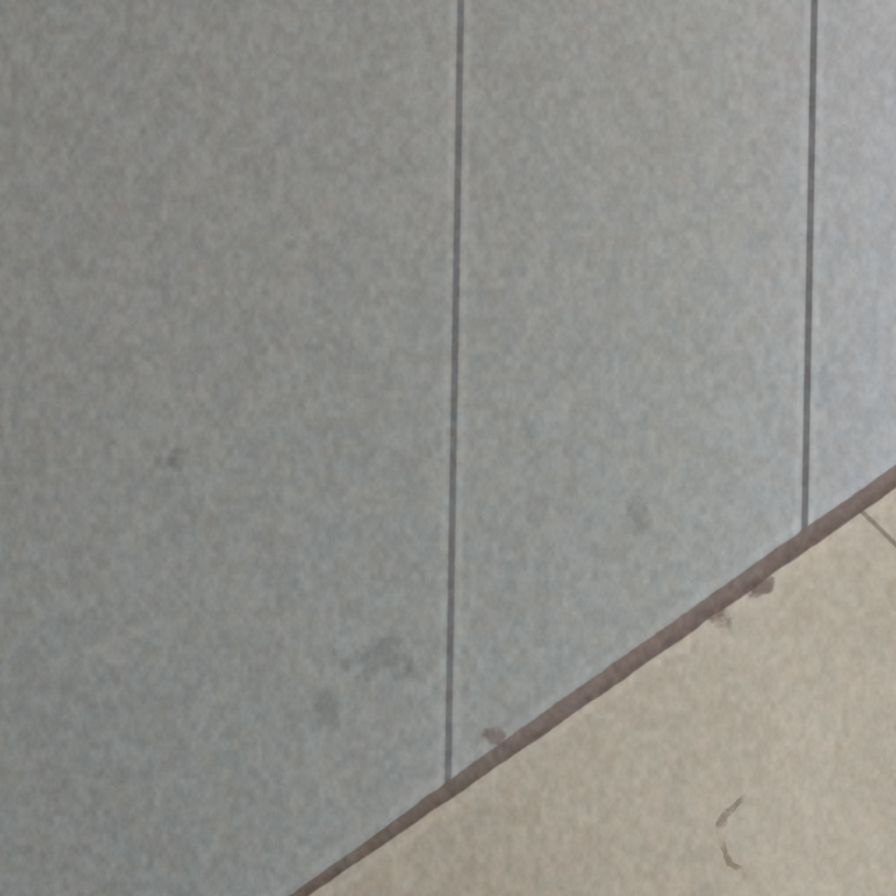
Write a three.js fragment shader that draws this texture.

```glsl
// Grey wall panels with thin vertical seams above a slanted brown joint and a beige floor.
varying vec2 vUv;

float hash(vec2 p) {
  vec3 q = fract(vec3(p.xyx) * 0.1031);
  q += dot(q, q.yzx + 33.33);
  return fract((q.x + q.y) * q.z);
}

float noise(vec2 p) {
  vec2 i = floor(p), f = fract(p);
  f = f * f * (3.0 - 2.0 * f);
  return mix(mix(hash(i), hash(i + vec2(1.0, 0.0)), f.x),
             mix(hash(i + vec2(0.0, 1.0)), hash(i + 1.0), f.x), f.y);
}

// Octaves of noise, centred on zero
float fbm(vec2 p) {
  float sum = 0.0, amp = 0.5;
  for (int i = 0; i < 4; i++) {
    sum += amp * (noise(p) - 0.5);
    p = p * 2.03 + 17.3;
    amp *= 0.5;
  }
  return sum;
}

// Soft-edged stroke of a given half width
float stroke(float d, float halfWidth) {
  return 1.0 - smoothstep(halfWidth - 0.0018, halfWidth + 0.0018, abs(d));
}

// Ragged elliptical stain
float stain(vec2 p, vec2 centre, vec2 size) {
  float r = length((p - centre) / size) + 2.0 * fbm(p * 70.0);
  return 1.0 - smoothstep(0.3, 1.2, r);
}

vec3 wallColour(vec2 p) {
  float light = 0.503 + 0.075 * p.x + 0.08 * p.x * p.x * p.x;
  light -= 0.015 * (1.0 - smoothstep(0.0, 0.4, length(p - vec2(0.1, 0.0))));
  vec3 cool = vec3(-0.006, 0.004, 0.008) * smoothstep(0.75, 0.1, p.y - 0.4 * p.x);
  vec3 col = light * vec3(1.0, 0.998, 0.972) + cool;
  col.b += 0.02 * smoothstep(0.75, 1.0, p.x);

  // Panel seams, leaning slightly, each with a pale rim
  float seamA = p.x - 0.5 - 0.0164 * (p.y - 0.13);
  float seamB = p.x - 0.898 - 0.0186 * (p.y - 0.41);
  float seam = abs(seamA) < abs(seamB) ? seamA : seamB;
  col += 0.03 * exp(-pow((abs(seam) - 0.009) / 0.004, 2.0));
  col = mix(col, vec3(0.40, 0.395, 0.40), 0.85 * stroke(seam, 0.0036));

  // Faint scuffs
  float scuff = stain(p, vec2(0.715, 0.418), vec2(0.012, 0.024));
  scuff += stain(p, vec2(0.195, 0.485), vec2(0.016, 0.012));
  scuff += stain(p, vec2(0.425, 0.265), vec2(0.05, 0.022));
  scuff += stain(p, vec2(0.365, 0.205), vec2(0.012, 0.022));
  return col - 0.055 * scuff;
}

vec3 floorColour(vec2 p) {
  vec3 col = mix(vec3(0.595, 0.565, 0.515), vec3(0.69, 0.66, 0.605),
                 smoothstep(0.35, 1.0, p.x + 0.15 * p.y));
  col += 0.04 * fbm(p * 9.0);

  // Tile joint at the far right
  float joint = (p.y - 0.43 + 0.97 * (p.x - 0.961)) / 1.39;
  col = mix(col, vec3(0.49, 0.44, 0.40), 0.75 * stroke(joint, 0.0025));

  // Broken curved scratch
  vec2 q = p - vec2(0.848, 0.068);
  float arc = length(q) - 0.044 + 0.012 * fbm(p * 60.0);
  float gaps = smoothstep(-0.15, 0.12, fbm(p * 45.0 + 4.0));
  float side = smoothstep(-0.014, -0.026, q.x);
  return col - vec3(0.14, 0.15, 0.15) * stroke(arc, 0.0035) * side * gaps;
}

void main() {
  vec2 p = vUv;
  float wobble = 0.004 * fbm(p * 38.0);
  float edge = (p.y - 0.117 - 0.703 * (p.x - 0.5)) / 1.222 + wobble;

  vec3 col = mix(floorColour(p), wallColour(p), smoothstep(-0.003, 0.003, edge));
  // Pale rims along both sides of the joint
  col += 0.025 * exp(-pow((abs(edge) - 0.017) / 0.006, 2.0));

  // Brown joint, narrowing towards the lower left
  float thickness = mix(0.0065, 0.0105, smoothstep(0.33, 0.65, p.x));
  vec3 brown = mix(vec3(0.40, 0.36, 0.33), vec3(0.47, 0.42, 0.40), smoothstep(0.35, 0.75, p.x));
  brown -= 0.055 * smoothstep(0.004, -0.009, edge);
  col = mix(col, brown + 0.05 * fbm(p * 50.0), 0.95 * stroke(edge, thickness));

  // Dirt gathered beside the joint
  float dirt = stain(p, vec2(0.805, 0.314), vec2(0.016, 0.012));
  dirt += stain(p, vec2(0.845, 0.345), vec2(0.022, 0.010));
  dirt += 0.8 * stain(p, vec2(0.552, 0.176), vec2(0.016, 0.010));
  col = mix(col, vec3(0.42, 0.36, 0.34), 0.75 * min(dirt, 1.0));

  // Mottling, fine grain and a trace of colour noise
  float grain = fbm(p * vec2(125.0, 95.0)) + 0.5 * fbm(p * vec2(190.0, 150.0) + 31.0);
  col += 0.095 * grain + 0.02 * fbm(p * 22.0);
  float tint = fbm(p * 60.0 + 80.0);
  col += 0.025 * tint * vec3(1.0, -0.2, -1.0);

  gl_FragColor = vec4(col, 1.0);
}
```
